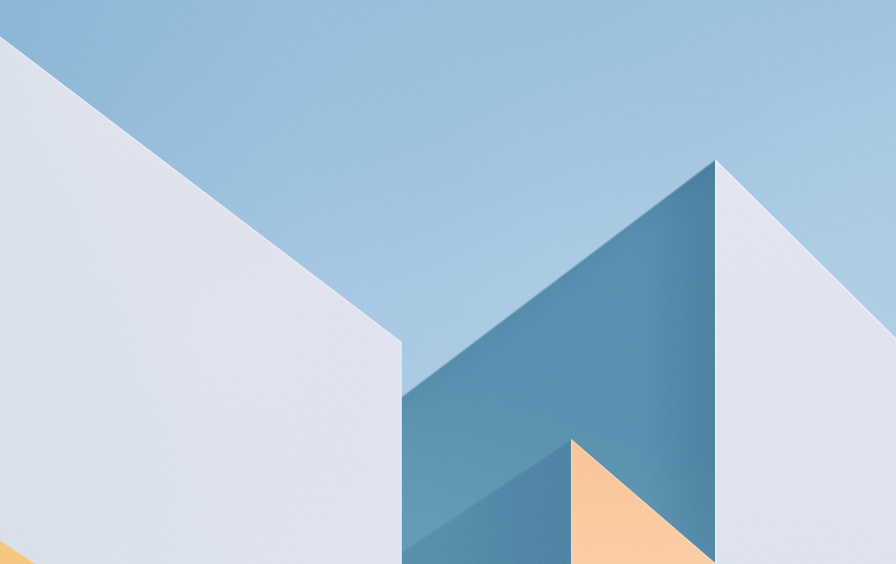
This background is drawn by a WebGL 2 fragment shader. Its source:

```glsl
#version 300 es
precision highp float;
// Minimal architecture: pale and blue gabled walls under a soft blue sky.
// Each wall is a region below a sloped roof line, limited by vertical sides,
// painted back to front with gentle gradients, thin lit rims and faint grain.
uniform vec2 u_resolution;
out vec4 outColor;

const float ASPECT = 1.5934;

float hash(vec2 p) {
    return fract(sin(dot(p, vec2(127.1, 311.7))) * 43758.5453);
}

float noise(vec2 p) {
    vec2 i = floor(p), f = fract(p);
    f = f * f * (3.0 - 2.0 * f);
    return mix(mix(hash(i), hash(i + vec2(1, 0)), f.x),
               mix(hash(i + vec2(0, 1)), hash(i + 1.0), f.x), f.y);
}

// Signed distance to the line a-b (a left of b), positive underneath it
float below(vec2 p, vec2 a, vec2 b) {
    vec2 d = normalize(b - a);
    return dot(p - a, vec2(d.y, -d.x));
}

// Inside distance of a wall: under its roof and between its two sides
float wall(vec2 p, vec2 a, vec2 b) {
    return min(below(p, a, b), min(p.x - a.x, b.x - p.x));
}

float cover(float d) {
    return smoothstep(-0.6, 0.6, d * u_resolution.y);
}

// Thin bright line centred on distance zero
float rim(float d) {
    return exp(-pow(d / 0.0023, 2.0));
}

void main() {
    vec2 uv = gl_FragCoord.xy / u_resolution;
    vec2 p = uv * vec2(ASPECT, 1.0);

    // Corners of the buildings
    vec2 leftTop = vec2(-0.1, 1.0116), leftEave = vec2(0.7142, 0.394);
    vec2 blueEave = vec2(0.7142, 0.2975), peak = vec2(1.2718, 0.718);
    vec2 rightEave = vec2(1.7, 0.2955);
    vec2 frontEave = vec2(0.7142, 0.022), frontPeak = vec2(1.0155, 0.222);
    vec2 frontEnd = vec2(1.2718, 0.002);

    // Sky: deeper at the upper left, paler towards the right and the valley
    float haze = smoothstep(0.0, 1.0, 0.45 * uv.x + 0.75 * (1.0 - uv.y));
    vec3 color = mix(vec3(0.56, 0.72, 0.845), vec3(0.69, 0.81, 0.9), haze);
    color += 0.03 * smoothstep(0.0, 0.5, uv.x) * vec3(1.0, 0.8, 0.4) * (1.0 - haze);
    color += 0.012 * (noise(p * 4.0) - 0.5);

    // Blue shaded wall, darker beside its right side
    float blueRoof = below(p, blueEave, peak);
    vec3 blue = mix(vec3(0.4, 0.61, 0.72), vec3(0.355, 0.57, 0.69),
                    smoothstep(0.0, 0.4, p.y + 0.3 * (p.x - 0.714)));
    blue -= 0.05 * smoothstep(1.12, 1.27, p.x);
    blue -= 0.025 * exp(-max(blueRoof, 0.0) / 0.025);
    blue = mix(blue, vec3(0.76, 0.86, 0.92), 0.6 * rim(blueRoof));
    color = mix(color, blue, cover(wall(p, blueEave, peak)));

    // Small front block: shaded face, then sunlit face
    float frontRoof = below(p, frontEave, frontPeak);
    vec3 shade = mix(vec3(0.35, 0.56, 0.68), vec3(0.32, 0.52, 0.645),
                     smoothstep(0.72, 1.0, p.x));
    shade = mix(shade, vec3(0.46, 0.65, 0.75), 0.4 * rim(frontRoof));
    color = mix(color, shade, cover(wall(p, frontEave, frontPeak)));
    vec3 peach = mix(vec3(0.985, 0.805, 0.65), vec3(0.975, 0.77, 0.6), p.y / 0.222);
    float sunRim = max(rim(below(p, frontPeak, frontEnd)), rim(p.x - frontPeak.x));
    peach = mix(peach, vec3(1.0, 0.9, 0.8), 0.5 * sunRim);
    color = mix(color, peach, cover(wall(p, frontPeak, frontEnd)));

    // Right pale wall
    vec3 pale = mix(vec3(0.87, 0.89, 0.93), vec3(0.885, 0.9, 0.94), p.y / 0.7);
    float paleRim = max(rim(below(p, peak, rightEave)), rim(p.x - peak.x));
    pale = mix(pale, vec3(0.96, 0.97, 0.985), 0.7 * paleRim);
    color = mix(color, pale, cover(wall(p, peak, rightEave)));

    // Large left wall, cooler towards the lower left
    vec3 cool = mix(vec3(0.85, 0.88, 0.915), vec3(0.88, 0.892, 0.938),
                    smoothstep(0.0, 0.75, p.x + 0.35 * p.y));
    cool += 0.008 * (noise(p * 5.0 + 9.0) - 0.5);
    float leftRim = max(rim(below(p, leftTop, leftEave)), rim(p.x - leftEave.x));
    cool = mix(cool, vec3(0.95, 0.96, 0.98), 0.6 * leftRim);
    color = mix(color, cool, cover(wall(p, leftTop, leftEave)));

    // Warm roof tip in the lower left corner
    float tip = below(p, vec2(0.0, 0.0415), vec2(0.0622, 0.0));
    color = mix(color, vec3(0.96, 0.78, 0.5), cover(tip));

    // Faint grain
    color += 0.008 * (hash(floor(p * 320.0)) - 0.5);
    outColor = vec4(color, 1.0);
}
```
